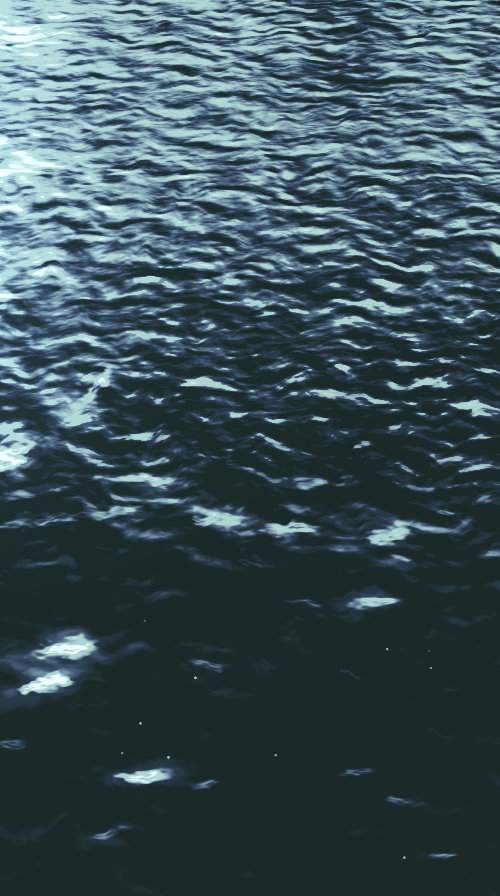
This texture is drawn by a Shadertoy shader. Its source:

```glsl
// Dark rippled water seen in perspective, with pale sky reflections and sun glints on the left.

const float ASPECT = 0.5586;   // canvas width over height
const float HORIZON = 1.8;     // height of the vanishing line

float hash(vec2 p) {
    vec3 q = fract(vec3(p.xyx) * 0.1031);
    q += dot(q, q.yzx + 33.33);
    return fract((q.x + q.y) * q.z);
}

float noise(vec2 p) {
    vec2 cell = floor(p), f = fract(p);
    f = f * f * (3.0 - 2.0 * f);
    float low = mix(hash(cell), hash(cell + vec2(1, 0)), f.x);
    float high = mix(hash(cell + vec2(0, 1)), hash(cell + vec2(1, 1)), f.x);
    return mix(low, high, f.y);
}

float fbm(vec2 p) {
    float sum = 0.0, amp = 0.55;
    for (int i = 0; i < 4; i++) {
        sum += amp * noise(p);
        p = mat2(1.7, 0.35, -0.5, 1.9) * p + 17.3;
        amp *= 0.5;
    }
    return sum;
}

// Screen position to water plane, ripples shrinking with distance
vec2 toPlane(vec2 p) {
    float depth = 1.0 / (HORIZON - p.y);
    return vec2((p.x - 0.28) * 33.0, 122.0) * depth + 80.0;
}

// Slope of the warped surface along the view direction
float waveSlope(vec2 w) {
    w.y += 1.4 * noise(w * vec2(0.6, 0.2)) + 0.8 * noise(w * vec2(1.5, 0.5));
    w.x += 0.8 * noise(w.yx * 0.6 + 9.0);
    return fbm(w) - fbm(w + vec2(0.2, 0.55));
}

// Base reflection level over the canvas
float skyLevel(vec2 p) {
    float level = -0.11 + 0.61 * smoothstep(0.32, 0.97, p.y);
    level += 0.2 * exp(-p.x / 0.1) * smoothstep(0.35, 0.8, p.y);
    level -= 0.06 * smoothstep(0.22, 0.5, p.x) * smoothstep(0.4, 0.7, p.y);
    float column = (p.x - 0.385) / 0.055;
    return level - 0.27 * exp(-column * column) * smoothstep(0.78, 1.0, p.y);
}

// Ragged, streaked bright patch with a soft halo
float glint(vec2 p, vec2 center, vec2 size, float tilt, float strength) {
    float c = cos(tilt), s = sin(tilt);
    vec2 q = mat2(c, -s, s, c) * (p - center);
    q.y += 0.01 * (noise(p * vec2(45, 50)) - 0.5);
    float d = length(q / size) + 0.8 * (noise(p * vec2(110, 260)) - 0.5);
    float streaks = 0.45 + 0.55 * noise(q * vec2(150, 600));
    float body = 1.0 - smoothstep(0.3, 1.2, d);
    float halo = 0.28 * exp(-dot(q / size, q / size) * 0.3);
    return strength * (body * streaks + halo);
}

// Scattered faint patches on the near water
float scatteredGlints(vec2 p) {
    vec2 grid = vec2(0.14, 0.065), home = floor(p / grid);
    float sum = 0.0;
    for (int j = -1; j <= 1; j++)
    for (int i = -1; i <= 1; i++) {
        vec2 cell = home + vec2(i, j);
        float pick = hash(cell + 41.0);
        vec2 center = (cell + vec2(hash(cell + 3.0), hash(cell + 7.0))) * grid;
        vec2 size = vec2(0.024, 0.005) * (0.6 + 0.6 * hash(cell + 13.0));
        sum += step(0.6, pick) * glint(p, center, size, (pick - 0.85) * 1.2, 0.5);
    }
    return sum * (1.0 - smoothstep(0.42, 0.5, p.y));
}

// Tiny floating specks
float specks(vec2 p) {
    vec2 g = p * 34.0, cell = floor(g);
    vec2 center = 0.25 + 0.5 * vec2(hash(cell + 5.0), hash(cell + 8.0));
    float spot = 1.0 - smoothstep(0.03, 0.08, length(fract(g) - center));
    return spot * step(0.975, hash(cell + 60.0)) * (1.0 - smoothstep(0.25, 0.4, p.y));
}

vec3 waterTone(float l) {
    vec3 c = mix(vec3(0.105, 0.165, 0.155), vec3(0.15, 0.22, 0.27), smoothstep(-0.03, 0.18, l));
    c = mix(c, vec3(0.27, 0.36, 0.47), smoothstep(0.18, 0.38, l));
    c = mix(c, vec3(0.42, 0.54, 0.61), smoothstep(0.34, 0.5, l));
    c = mix(c, vec3(0.57, 0.71, 0.74), smoothstep(0.46, 0.64, l));
    c = mix(c, vec3(0.68, 0.83, 0.81), smoothstep(0.6, 0.82, l));
    return mix(c, vec3(0.92, 0.98, 1.0), smoothstep(1.05, 1.5, l));
}

void mainImage(out vec4 fragColor, in vec2 fragCoord) {
    vec2 p = fragCoord / iResolution.xy * vec2(ASPECT, 1.0);
    vec2 w = toPlane(p);

    // Ripples, fine chop, crisp broken ribbons and slow swell
    float near = 1.0 - smoothstep(0.6, 1.0, p.y);
    float rough = smoothstep(0.22, 0.54, p.y);
    float chop = waveSlope(w * vec2(2.4, 1.9) + 50.0);
    float slope = waveSlope(w) + mix(0.25, 0.42, near) * chop;
    float light = skyLevel(p) + mix(0.5, 1.5, rough) * slope;
    float ribbons = smoothstep(0.18, 0.25, slope) * smoothstep(0.36, 0.56, p.y);
    float streaks = 0.55 + 0.6 * noise(w * vec2(3.0, 7.0));
    light += 0.3 * ribbons * streaks * (1.0 - smoothstep(0.7, 0.95, p.y));
    light += 0.2 * (noise(w * vec2(0.35, 0.22) + 30.0) - 0.5);

    // Sun path along the left edge
    float sunPath = exp(-p.x * p.x / 0.006) * smoothstep(0.44, 0.58, p.y);
    float sparkle = 0.6 * noise(w * vec2(0.7, 0.4) + 5.0) + 0.4 * noise(w * vec2(2.5, 1.8));
    light += 0.9 * sunPath * smoothstep(0.5, 0.85, sparkle);

    // Sunlit crests, then pale patches
    light += glint(p, vec2(0.105, 0.565), vec2(0.042, 0.009), 0.85, 0.8);
    light += glint(p, vec2(0.010, 0.492), vec2(0.030, 0.010), 0.30, 1.3);
    light += glint(p, vec2(0.085, 0.424), vec2(0.110, 0.006), 0.12, 0.65);
    light += glint(p, vec2(0.073, 0.277), vec2(0.036, 0.011), 0.20, 1.6);
    light += glint(p, vec2(0.049, 0.236), vec2(0.029, 0.009), 0.30, 1.7);
    light += glint(p, vec2(0.158, 0.133), vec2(0.030, 0.008), 0.15, 1.5);
    light += glint(p, vec2(0.160, 0.466), vec2(0.035, 0.007), 0.00, 0.9);
    light += glint(p, vec2(0.240, 0.419), vec2(0.030, 0.008), -0.15, 0.95);
    light += glint(p, vec2(0.325, 0.411), vec2(0.040, 0.009), 0.00, 0.95);
    light += glint(p, vec2(0.436, 0.403), vec2(0.028, 0.009), 0.20, 1.0);
    light += glint(p, vec2(0.420, 0.328), vec2(0.028, 0.006), 0.00, 0.75);
    light += scatteredGlints(p) + 0.7 * specks(p);

    // Cool haze beside the sun path
    float haze = exp(-p.x / 0.11) * smoothstep(0.3, 0.65, p.y);
    vec3 color = waterTone(light) + haze * vec3(0.04, 0.06, 0.09);
    fragColor = vec4(clamp(color, 0.0, 1.0), 1.0);
}
```
